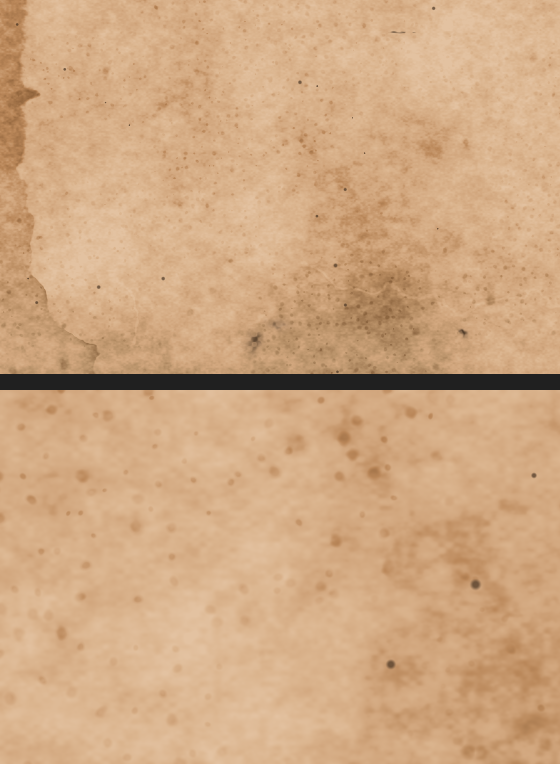
Top, the full canvas; bottom, a detail of the centre.
Reproduce this texture procedurally as a Shadertoy shader.

```glsl
const vec3 PALE  = vec3(0.89, 0.76, 0.63);
const vec3 SAND  = vec3(0.86, 0.71, 0.56);
const vec3 TAN   = vec3(0.82, 0.65, 0.49);
const vec3 RUST  = vec3(0.73, 0.53, 0.35);
const vec3 DRAB  = vec3(0.73, 0.58, 0.42);
const vec3 UMBER = vec3(0.62, 0.47, 0.32);
const vec3 INK   = vec3(0.24, 0.17, 0.11);

vec3 hash3(vec2 p) {
    vec3 q = fract(p.xyx * vec3(0.1031, 0.1030, 0.0973));
    q += dot(q, q.yxz + 33.33);
    return fract((q.xxy + q.yzz) * q.zyx);
}

float noise(vec2 p) {
    vec2 i = floor(p), f = fract(p);
    f = f * f * (3.0 - 2.0 * f);
    return mix(mix(hash3(i).x, hash3(i + vec2(1, 0)).x, f.x),
               mix(hash3(i + vec2(0, 1)).x, hash3(i + vec2(1, 1)).x, f.x), f.y);
}

// Layered noise centred on zero
float layers(vec2 p, int octaves) {
    float sum = 0.0, weight = 0.5;
    for (int i = 0; i < octaves; i++) {
        sum += weight * (noise(p) - 0.5);
        p = mat2(1.6, 1.2, -1.2, 1.6) * p + 17.3;
        weight *= 0.55;
    }
    return sum;
}

// Cellular spots: one random soft disc in some of the cells
float spots(vec2 p, float scale, float chance, float radius) {
    p *= scale;
    vec2 cell = floor(p);
    float cover = 0.0;
    for (int y = -1; y <= 1; y++)
    for (int x = -1; x <= 1; x++) {
        vec2 id = cell + vec2(x, y);
        vec3 h = hash3(id + scale);
        float size = radius * (0.5 + fract(h.z * 57.0));
        float disc = 1.0 - smoothstep(0.4 * size, 1.3 * size, length(p - id - h.xy));
        cover = max(cover, disc * step(h.z, chance));
    }
    return cover;
}

float blot(vec2 p, vec2 centre, vec2 size) {
    vec2 d = (p - centre) / size;
    return exp(-dot(d, d));
}

float bump(float x, float centre, float width) {
    float d = (x - centre) / width;
    return exp(-d * d);
}

float crease(vec2 p, vec2 a, vec2 b, float width) {
    vec2 ab = b - a;
    float h = clamp(dot(p - a, ab) / dot(ab, ab), 0.0, 1.0);
    return 1.0 - smoothstep(0.2 * width, width, length(p - a - h * ab));
}

// Edge of the water stain along the left side
float tideLine(float y) {
    return 0.062 + 0.02 * (1.0 - smoothstep(0.4, 0.6, y))
         + 0.06 * (1.0 - smoothstep(0.13, 0.3, y))
         + 0.11 * (1.0 - smoothstep(0.06, 0.15, y))
         + 0.045 * bump(y, 0.745, 0.02);
}

vec3 paperColour(float tone, float drabness) {
    vec3 c = mix(PALE, SAND, clamp(tone * 4.0, 0.0, 1.0));
    c = mix(c, TAN, clamp(tone * 4.0 - 1.0, 0.0, 1.0));
    c = mix(c, mix(RUST, DRAB, drabness), clamp(tone * 4.0 - 2.0, 0.0, 1.0));
    return mix(c, UMBER * mix(vec3(1.0, 0.93, 0.85), vec3(1), drabness),
               clamp(tone * 4.0 - 3.0, 0.0, 1.6));
}

void mainImage(out vec4 fragColor, in vec2 fragCoord) {
    vec2 p = fragCoord / iResolution.y;
    vec2 ragged = vec2(layers(p * 18.0, 4), layers(p * 18.0 + 40.0, 4));
    vec2 q = p + 0.22 * vec2(layers(p * 5.0, 5), layers(p * 5.0 + 9.0, 5));
    float low = 1.0 - smoothstep(0.0, 0.5, p.y);

    // Broad stains and faded patches
    float tone = 0.33 + 0.27 * low + 0.75 * layers(p * 3.0 + 3.0, 5);
    tone += 0.24 * blot(q, vec2(0.98, 0.17), vec2(0.3, 0.13));
    tone += 0.22 * blot(q, vec2(0.93, 0.52), vec2(0.13, 0.12));
    tone += 0.22 * blot(q, vec2(1.17, 0.65), vec2(0.1, 0.06));
    tone += 0.12 * blot(q, vec2(0.38, 0.76), vec2(0.2, 0.14));
    tone -= 0.34 * blot(q, vec2(0.2, 0.3), vec2(0.13, 0.15));
    tone -= 0.18 * blot(q, vec2(0.68, 0.6), vec2(0.13, 0.2));
    tone -= 0.22 * blot(q, vec2(1.2, 0.88), vec2(0.35, 0.15));

    // Water stain with a dark broken rim
    float d = p.x - tideLine(p.y) + 0.07 * ragged.x;
    float blur = mix(0.004, 0.012, smoothstep(0.3, 0.8, p.y));
    float inside = 1.0 - smoothstep(-blur, blur, d);
    float band = mix(0.54, 0.78, smoothstep(0.3, 0.75, p.y));
    float rim = 0.06 + 0.3 * bump(p.y, 0.745, 0.035)
              + 0.4 * bump(p.y, 0.22, 0.04) + 0.42 * bump(p.y, 0.07, 0.05);
    tone = mix(tone, band + 0.35 * layers(p * 6.0, 4), inside);
    tone += inside * rim * exp(min(d, 0.0) / 0.025);

    // Mottling, fibres, rust specks and creases
    tone += 0.55 * layers(p * vec2(36.0, 46.0), 4);
    tone += 0.17 * (noise(p * vec2(150.0, 210.0)) - 0.5);
    float patchy = smoothstep(0.3, 0.7, noise(p * 5.0 + 21.0));
    tone += 0.24 * patchy * spots(p + 0.012 * ragged, 48.0, 0.4, 0.22);
    tone += 0.26 * spots(p + 0.02 * ragged, 11.0, 0.2, 0.11);
    tone -= 0.14 * crease(q, vec2(0.8, 0.27), vec2(1.5, 0.13), 0.008);
    tone -= 0.14 * crease(q, vec2(0.29, 0.26), vec2(0.39, 0.05), 0.008);
    tone += 0.12 * (1.0 - smoothstep(0.0, 0.04, p.y));
    vec3 colour = paperColour(tone, low);

    // Dark flecks, scratch and blotches
    vec2 r = p + 0.06 * ragged;
    float clumps = smoothstep(0.35, 0.65, noise(p * 75.0));
    float blotches = blot(r, vec2(0.675, 0.08), vec2(0.02, 0.024))
                   + 0.8 * blot(r, vec2(0.735, 0.13), vec2(0.022, 0.015));
    float marks = 0.65 * spots(p, 9.0, 0.22, 0.034);
    marks = max(marks, blotches * mix(0.3, 0.75, clumps));
    marks = max(marks, 0.85 * blot(r, vec2(1.232, 0.1), vec2(0.007)));
    marks = max(marks, 0.6 * clumps * crease(p, vec2(1.04, 0.915), vec2(1.11, 0.911), 0.004));
    fragColor = vec4(mix(colour, INK, min(marks, 1.0)), 1.0);
}
```
